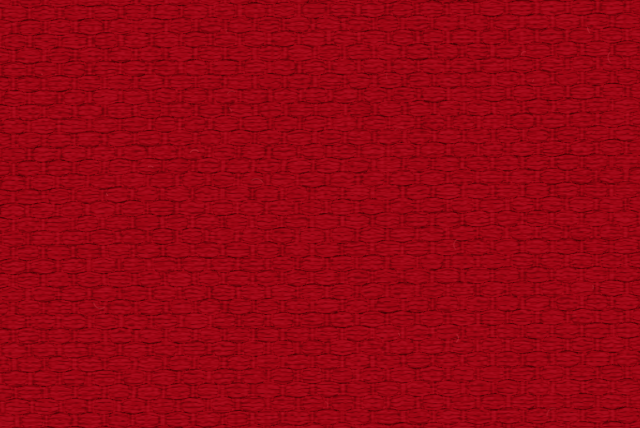
Reproduce this texture procedurally as a WebGL 1 fragment shader.

```glsl
precision highp float;
// Red woven cloth: rows of wide, flat floats, each made of fine parallel strands,
// staggered by half a repeat so that thin, broken seams run between the rows.
// Hashes vary each float; slow noise bends the weave; a few stray hairs lie on top.

uniform vec2 u_resolution;

const float TAU = 6.2831853;
const vec2 REPEATS = vec2(21.4, 30.5);
const float ROW_TILT = 0.5;
const float SEAM_WAVE = 0.08;
const float FLOAT_HALF_WIDTH = 0.37;
const int HAIRS = 26;

const vec3 SHADOW = vec3(0.3, 0.005, 0.015);
const vec3 CRIMSON = vec3(0.6, 0.018, 0.068);
const vec3 SHEEN = vec3(0.72, 0.08, 0.16);
const vec3 LINT = vec3(0.78, 0.25, 0.28);

float hash(vec2 p) {
  vec3 q = fract(vec3(p.xyx) * 0.1031);
  q += dot(q, q.yzx + 33.33);
  return fract((q.x + q.y) * q.z);
}

float noise(vec2 p) {
  vec2 i = floor(p);
  vec2 f = fract(p);
  f = f * f * (3.0 - 2.0 * f);
  float low = mix(hash(i), hash(i + vec2(1.0, 0.0)), f.x);
  float high = mix(hash(i + vec2(0.0, 1.0)), hash(i + 1.0), f.x);
  return mix(low, high, f.y);
}

// Soft line of unit height centred on zero
float ridge(float d, float width) {
  return exp(-d * d / (width * width));
}

// Height of the wavy seam below row n
float seamHeight(float x, float n) {
  return n + SEAM_WAVE * cos(TAU * (x - 0.5 * mod(n + 1.0, 2.0)));
}

// Lightness of the weave, 0.5 being the plain yarn colour
float weaveTone(vec2 p, float pixel) {
  float nearest = floor(p.y + 0.5);
  float row = nearest - 1.0 + step(seamHeight(p.x, nearest), p.y);
  float x = p.x - 0.5 * mod(row, 2.0);
  float column = floor(x + 0.5);
  vec2 id = vec2(column, row) + 70.0;
  float seed = hash(id);
  float u = x - column + 0.05 * (hash(id + 19.0) - 0.5);
  float halfHeight = 0.5 + SEAM_WAVE * cos(TAU * (x - column));
  float v = (p.y - row - 0.5) / halfHeight;

  // Float ends are rounded, and the gap between them sits lower
  float ends = FLOAT_HALF_WIDTH + 0.05 * (seed - 0.5) - 0.06 * v * v;
  float edge = abs(u) - ends;
  float onFloat = 1.0 - smoothstep(-0.03, 0.03, edge);

  // Strands run along the float, parted by narrow grooves, and wander a little
  float wander = 0.5 * (noise(vec2(u * 5.0, v * 1.5) + id * 7.0) - 0.5);
  float strandCount = 1.5 + 0.5 * hash(id + 5.0);
  float groove = 0.5 + 0.5 * cos(TAU * (v * strandCount + wander + seed));
  float strand = 0.4 - groove * groove;
  float bulge = 0.5 - 0.5 * v * v - 1.5 * u * u;
  float floatTone = 0.53 + 0.03 * bulge + 0.23 * strand + 0.03 * (seed - 0.5);

  // Upright yarn showing between neighbouring floats
  float gapTone = 0.54 + 0.1 * cos(TAU * (0.5 - abs(u)) * 6.0);
  gapTone += 0.07 * cos(TAU * v * 1.3 + seed);

  // Notches at the float ends fade in and out
  float tone = mix(gapTone, floatTone, onFloat);
  float notch = 0.02 + 0.17 * noise(p * vec2(4.0, 3.0) + 5.0);
  tone -= notch * ridge(edge, 0.02 + pixel * 0.2);

  // Seam shadow, thin and uneven along its length
  float seamDistance = (1.0 - abs(v)) * halfHeight;
  float depth = 0.06 + 0.34 * noise(p * vec2(7.0, 2.0) + 11.0);
  return tone - depth * ridge(seamDistance, 0.045 + 0.2 * pixel);
}

// Coverage of one curved hair: an arc of the given radius around "facing"
float hairArc(vec2 p, float radius, float facing, float spread, float width) {
  float angle = mod(atan(p.y, p.x) - facing + 0.5 * TAU, TAU) - 0.5 * TAU;
  float along = 1.0 - smoothstep(spread * 0.7, spread, abs(angle));
  return along * (1.0 - smoothstep(0.0, width, abs(length(p) - radius)));
}

float strayHairs(vec2 p, float aspect, float pixel) {
  float cover = 0.0;
  for (int i = 0; i < HAIRS; i++) {
    vec2 key = vec2(float(i) * 3.7 + 2.0, 41.0);
    vec2 centre = vec2(hash(key) * aspect, hash(key + 13.0));
    float radius = mix(0.005, 0.018, hash(key + 29.0));
    float spread = mix(0.4, 1.3, hash(key + 37.0));
    float hair = hairArc(p - centre, radius, TAU * hash(key + 53.0), spread, 0.0007 + pixel);
    cover = max(cover, hair * mix(0.1, 0.4, hash(key + 61.0)));
  }
  return cover;
}

void main() {
  vec2 uv = gl_FragCoord.xy / u_resolution;
  float aspect = u_resolution.x / u_resolution.y;
  float pixel = 1.0 / u_resolution.y;
  vec2 cloth = uv * REPEATS;
  cloth += 0.16 * (vec2(noise(uv * 4.0), noise(uv * 4.0 + 31.0)) - 0.5);
  cloth.y -= ROW_TILT * uv.x;

  float tone = weaveTone(cloth, REPEATS.y * pixel) - 0.01;
  tone += 0.34 * (noise(uv * REPEATS * vec2(9.0, 11.0)) - 0.5);

  vec3 color = mix(SHADOW, CRIMSON, clamp(tone * 2.0, 0.0, 1.0));
  color = mix(color, SHEEN, clamp(tone * 2.0 - 1.0, 0.0, 1.0));
  color = mix(color, LINT, strayHairs(uv * vec2(aspect, 1.0), aspect, pixel));
  gl_FragColor = vec4(color, 1.0);
}
```
